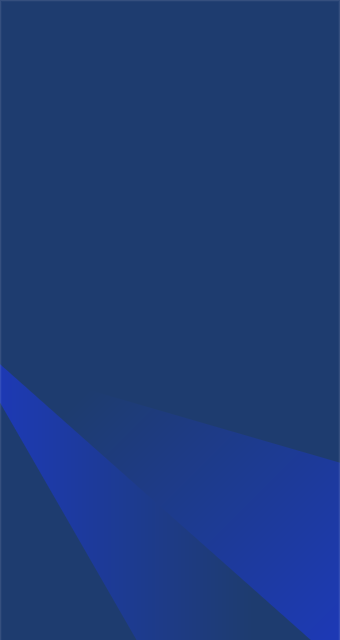
Write a Shadertoy shader that draws this background.

```glsl
// Two folded blue beams fanning out from the left edge over a flat navy field.

const vec3 NAVY = vec3(0.118, 0.235, 0.437);
const vec3 ROYAL = vec3(0.112, 0.225, 0.705);

// Smooth coverage of the area below the line from a to b (a.x < b.x).
float below(vec2 p, vec2 a, vec2 b, float pixel) {
    vec2 along = normalize(b - a);
    float dist = dot(p - a, vec2(-along.y, along.x));
    return clamp(0.5 - dist / pixel, 0.0, 1.0);
}

// Linear ramp from 0 at a to 1 at b.
float ramp(vec2 p, vec2 a, vec2 b) {
    vec2 axis = b - a;
    return clamp(dot(p - a, axis) / dot(axis, axis), 0.0, 1.0);
}

// Pale hairline along the left, right and top sides.
float hairline(vec2 p, vec2 size, float width, float pixel) {
    float inset = min(min(p.x, size.x - p.x), size.y - p.y);
    return clamp(0.5 + (width - inset) / pixel, 0.0, 1.0);
}

void mainImage(out vec4 fragColor, in vec2 fragCoord) {
    // Canvas height is one unit
    vec2 size = vec2(iResolution.x / iResolution.y, 1.0);
    vec2 p = fragCoord / iResolution.y;
    float pixel = 1.0 / iResolution.y;

    // Beam corners
    vec2 apex = vec2(0.0, 0.431);
    vec2 upperEnd = vec2(size.x, 0.277);
    vec2 foldEnd = vec2(0.914 * size.x, 0.0);
    vec2 lowerStart = vec2(0.0, 0.371);
    vec2 lowerEnd = vec2(0.4015 * size.x, 0.0);

    float underUpper = below(p, apex, upperEnd, pixel);
    float underFold = below(p, apex, foldEnd, pixel);
    float underLower = below(p, lowerStart, lowerEnd, pixel);

    // Upper beam brightens diagonally, lower beam fades to the right
    float upperGlow = ramp(p, vec2(0.130, 0.379), vec2(0.508, 0.001));
    float lowerGlow = 1.0 - ramp(p, vec2(0.0), vec2(0.74 * size.x, 0.0));

    vec3 color = mix(NAVY, mix(NAVY, ROYAL, upperGlow), underUpper);
    color = mix(color, mix(NAVY, ROYAL, lowerGlow), underFold);
    color = mix(color, NAVY, underLower);

    // Border
    float border = hairline(p, size, 1.0 / 512.0, pixel);
    color = mix(color, vec3(1.0), 0.1 * border);

    fragColor = vec4(color, 1.0);
}
```
